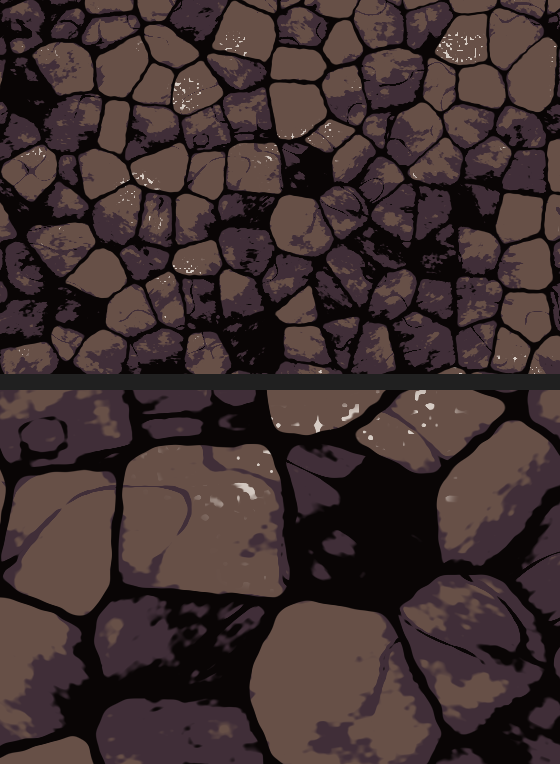
Top, the full canvas; bottom, a detail of the centre.
Reproduce this texture procedurally as a WebGL 2 fragment shader.

```glsl
#version 300 es
precision highp float;
// Dry stone wall: irregular brown and purple stones with dark joints, in few flat tones.

#define STONES 8.2         // stones per canvas height
#define JITTER 0.76        // scatter of stone centres
#define SIZE_SPREAD 0.3    // difference between small and large stones
#define CORNER 0.12        // rounding of stone corners
#define JOINT 0.004        // mean half width of joints
#define GRAIN 1.1          // strength of surface grain
#define STONE_SPREAD 0.42  // tone difference between stones
#define LIGHT_LEVEL 0.46   // tone above which stone is brown
#define DARK_LEVEL 0.23    // tone below which stone is black
#define SOFTNESS 0.03      // blend between flat tones

uniform vec2 u_resolution;
out vec4 outColor;

const vec3 BROWN = vec3(0.405, 0.315, 0.28);
const vec3 PURPLE = vec3(0.25, 0.18, 0.22);
const vec3 BLACK = vec3(0.035, 0.02, 0.02);
const vec3 FLECK = vec3(0.84, 0.80, 0.77);

float hash(vec2 p) {
  return fract(sin(dot(p, vec2(127.1, 311.7))) * 43758.55);
}

float noise(vec2 p) {
  vec2 i = floor(p), f = fract(p);
  f = f * f * (3.0 - 2.0 * f);
  return mix(mix(hash(i), hash(i + vec2(1, 0)), f.x),
             mix(hash(i + vec2(0, 1)), hash(i + vec2(1, 1)), f.x), f.y);
}

// Rough fractal noise, averaging 0.5
float fbm(vec2 p) {
  float sum = 0.0, total = 0.0, amp = 1.0;
  for (int i = 0; i < 5; i++) {
    sum += amp * noise(p);
    total += amp;
    amp *= 0.7;
    p = p * 2.0 + vec2(17.3, 9.1);
  }
  return sum / total;
}

float smoothMin(float a, float b, float k) {
  float h = max(k - abs(a - b), 0.0) / k;
  return min(a, b) - 0.25 * h * h * k;
}

vec2 stoneCentre(vec2 cell) {
  return cell + 0.5 + JITTER * (vec2(hash(cell), hash(cell + 37.2)) - 0.5);
}

// Squared distance, reduced for larger stones
float stonePower(vec2 p, vec2 cell) {
  vec2 d = p - stoneCentre(cell);
  float size = hash(cell + 71.6);
  return dot(d, d) - SIZE_SPREAD * size * size;
}

// Finds the stone at p and returns the distance to its border
float findStone(vec2 p, out vec2 stone) {
  vec2 base = floor(p);
  float best = 1e3;
  for (int y = -2; y <= 2; y++)
    for (int x = -2; x <= 2; x++) {
      vec2 cell = base + vec2(x, y);
      float power = stonePower(p, cell);
      if (power < best) { best = power; stone = cell; }
    }
  float border = 1.0;
  vec2 centre = stoneCentre(stone);
  for (int y = -2; y <= 2; y++)
    for (int x = -2; x <= 2; x++) {
      if (x == 0 && y == 0) continue;
      vec2 cell = stone + vec2(x, y);
      float gap = length(stoneCentre(cell) - centre);
      float d = (stonePower(p, cell) - best) / (2.0 * max(gap, 0.01));
      border = smoothMin(border, d, CORNER);
    }
  return border;
}

void main() {
  vec2 p = gl_FragCoord.xy / u_resolution.y;
  float pixel = 1.0 / u_resolution.y;

  // Chipped stone outlines
  vec2 chip = 0.007 * (vec2(noise(p * 21.0), noise(p * 21.0 + 50.0)) - 0.5)
            + 0.004 * (vec2(noise(p * 75.0), noise(p * 75.0 + 90.0)) - 0.5);
  vec2 wall = (p + chip) * STONES + 20.0;
  vec2 stone;
  float border = findStone(wall, stone) / STONES;

  // Grain stretched along a direction of its own in each stone
  float angle = 1.6 * (hash(stone + 13.7) - 0.5);
  float c = cos(angle), s = sin(angle);
  vec2 q = mat2(c, -s, s, c) * p * vec2(1.0, 1.0) + 9.0 * hash(stone + 5.3);
  q.y *= 1.5;
  float tone = 0.5 + GRAIN * (fbm(q * 10.0) - 0.5);

  // Stone tone, broad shade, light from above and darker rims
  tone += STONE_SPREAD * (hash(stone + 23.9) - 0.5);
  tone += 0.35 * (noise(p * 2.5 + 4.0) - 0.5);
  tone += 0.15 * dot(wall - stoneCentre(stone), vec2(-0.3, 0.95));
  tone -= 0.3 * exp(-max(border, 0.0) / 0.007);

  // Creases
  float crease = abs(noise(q * 13.0 + 31.0) - 0.5);
  tone -= 0.24 * smoothstep(0.045, 0.0, crease) * smoothstep(0.4, 0.7, noise(p * 11.0));

  // Flat tones, pale flecks and joints
  vec3 color = mix(BLACK, PURPLE, smoothstep(-SOFTNESS, SOFTNESS, tone - DARK_LEVEL));
  color = mix(color, BROWN, smoothstep(-SOFTNESS, SOFTNESS, tone - LIGHT_LEVEL));
  float fleck = smoothstep(0.74, 0.82, noise(p * 170.0)) * smoothstep(0.68, 0.76, noise(p * 8.0 + 60.0));
  color = mix(color, FLECK, fleck * smoothstep(0.56, 0.62, tone));
  float joint = JOINT * (0.5 + noise(p * 7.0 + 15.0));
  color = mix(BLACK, color, smoothstep(-0.7 * pixel, 0.7 * pixel, border - joint));

  outColor = vec4(color, 1.0);
}
```
